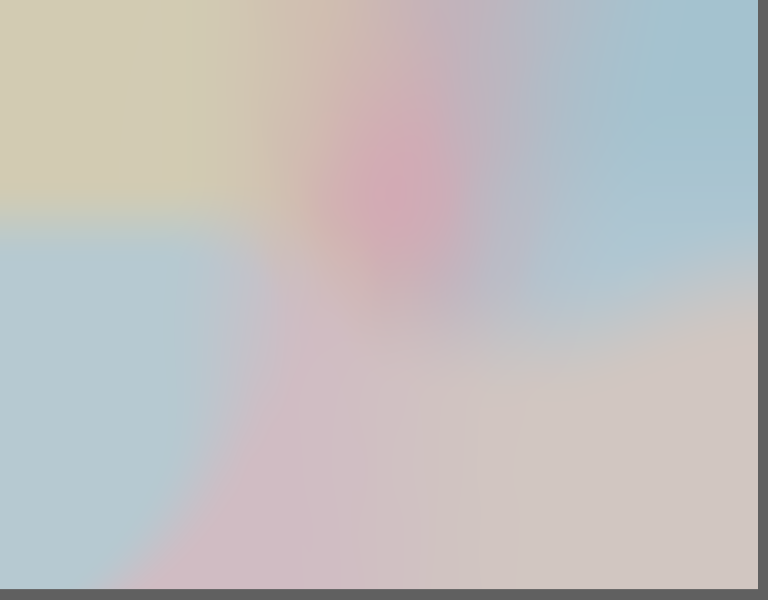
Write a Shadertoy shader that draws this background.

```glsl
const vec3 YELLOW = vec3(0.822, 0.798, 0.700);
const vec3 TAN = vec3(0.812, 0.738, 0.690);
const vec3 MAUVE = vec3(0.770, 0.695, 0.725);
const vec3 SKY = vec3(0.645, 0.762, 0.812);
const vec3 PALE_SKY = vec3(0.690, 0.780, 0.825);
const vec3 ICE = vec3(0.712, 0.788, 0.818);
const vec3 PINK = vec3(0.815, 0.738, 0.765);
const vec3 BEIGE = vec3(0.818, 0.775, 0.755);
const vec3 ROSE = vec3(0.835, 0.655, 0.705);
const vec3 FRAME = vec3(0.378);

const vec2 FRAME_CORNER = vec2(0.987, 0.018); // inner corner of the frame
const vec2 GLOW_CENTER = vec2(0.515, 0.675);
const vec2 STREAK_SCALE = vec2(34.0, 9.0);
const float STREAK_AMOUNT = 0.022;

float hash(vec2 p) {
    p = fract(p * vec2(0.1031, 0.1137));
    p += dot(p, p.yx + 33.33);
    return fract((p.x + p.y) * p.x * 19.7);
}

float noise(vec2 p) {
    vec2 i = floor(p), f = fract(p);
    f = f * f * (3.0 - 2.0 * f);
    vec2 e = vec2(0.0, 1.0);
    return mix(mix(hash(i), hash(i + e.yx), f.x),
               mix(hash(i + e.xy), hash(i + e.yy), f.x), f.y);
}

// Soft step centred on an edge
float blend(float edge, float halfWidth, float v) {
    return smoothstep(edge - halfWidth, edge + halfWidth, v);
}

// Yellow, tan, mauve and blue from left to right
vec3 upperBand(vec2 p) {
    vec3 sky = mix(PALE_SKY, SKY, smoothstep(0.5, 0.85, p.y));
    float lean = 0.16 * (1.0 - p.y);
    vec3 c = mix(YELLOW, TAN, blend(0.34, 0.13, p.x));
    c = mix(c, MAUVE, blend(0.51, 0.10, p.x));
    return mix(c, sky, blend(0.71, 0.19, p.x + lean));
}

// Ice blue, pink and beige, the first edge curving to the left at the foot
vec3 lowerBand(vec2 p) {
    float edge = 0.34 - 0.22 * exp(-p.y / 0.2);
    float soft = mix(0.065, 0.12, smoothstep(0.2, 0.5, p.y));
    vec3 c = mix(PINK, BEIGE, blend(0.53, 0.17, p.x));
    return mix(ICE, c, blend(edge, soft, p.x));
}

// Share of the upper band at a point
float horizon(vec2 p) {
    float level = mix(0.63, 0.44, smoothstep(0.25, 0.6, p.x));
    level += 0.10 * smoothstep(0.70, 1.0, p.x);
    float soft = 0.07 + 0.05 * smoothstep(0.2, 0.5, p.x);
    return blend(level, soft, p.y);
}

// Rose glow with a longer tail upward
float roseGlow(vec2 p) {
    vec2 d = p - GLOW_CENTER;
    vec2 size = vec2(0.105, d.y > 0.0 ? 0.20 : 0.16);
    d /= size;
    return exp(-dot(d, d));
}

void mainImage(out vec4 fragColor, in vec2 fragCoord) {
    vec2 uv = fragCoord / iResolution.xy;

    // Faint streaks that fan out around the middle
    float fan = (uv.x - 0.5) * (uv.y - 0.4);
    float streak = noise(vec2(uv.x - fan, uv.y) * STREAK_SCALE) - 0.5;
    float middle = smoothstep(0.24, 0.4, uv.x) * (1.0 - smoothstep(0.65, 0.85, uv.x));
    vec2 p = uv + vec2(1.0, 0.6) * streak * STREAK_AMOUNT * middle;

    // Colour field
    vec3 color = mix(lowerBand(p), upperBand(p), horizon(p));
    color = mix(color, ROSE, 0.80 * roseGlow(p));

    // Frame along the right and the foot
    vec2 px = 1.0 / iResolution.xy;
    float right = smoothstep(-0.5 * px.x, 0.5 * px.x, uv.x - FRAME_CORNER.x);
    float foot = smoothstep(-0.5 * px.y, 0.5 * px.y, FRAME_CORNER.y - uv.y);
    color = mix(color, FRAME, max(right, foot));

    fragColor = vec4(color, 1.0);
}
```
